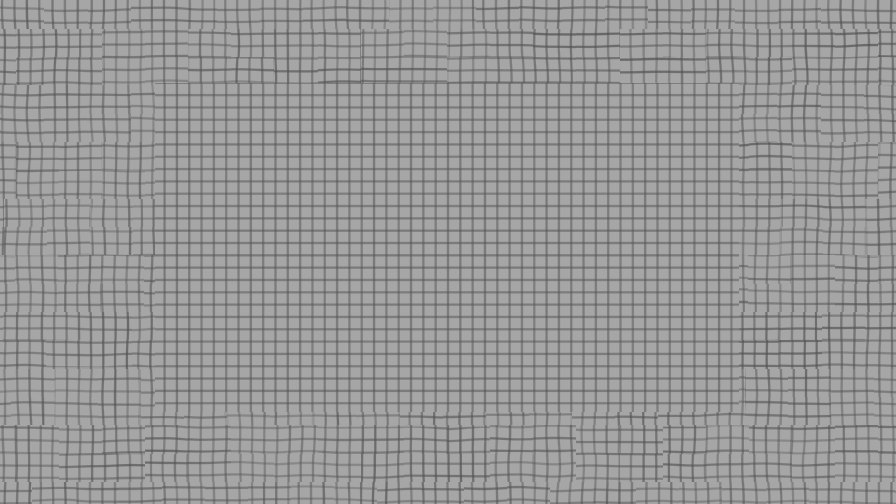
Give the GLSL for this pattern, as a WebGL 2 fragment shader.

```glsl
#version 300 es
precision highp float;
// Fine soft grid on gray: regular in the centre, warped and broken into blocks around it.

#define ROWS 40.9
#define GRID_SHIFT vec2(0.0, 0.27)
#define LINE_WIDTH 0.093
#define SOFTNESS 0.185
#define PAPER vec3(0.65)
#define INK vec3(0.32)
#define CALM_MIN vec2(-0.581, -0.318)
#define CALM_MAX vec2(0.578, 0.336)
#define BLOCK_SIZE vec2(7.0, 4.6)
#define BLOCK_SLIP 0.26
#define WARP 0.2
#define SEAM_FADE 0.6

uniform vec2 u_resolution;
out vec4 outColor;

vec2 hash22(vec2 p) {
    vec3 q = fract(p.xyx * vec3(0.1031, 0.103, 0.0973));
    q += dot(q, q.yzx + 33.33);
    return fract((q.xx + q.yz) * q.zy);
}

// Smooth two-channel noise in -0.5..0.5
vec2 noise2(vec2 p) {
    vec2 i = floor(p), f = fract(p);
    f = f * f * (3.0 - 2.0 * f);
    vec2 low = mix(hash22(i), hash22(i + vec2(1, 0)), f.x);
    vec2 high = mix(hash22(i + vec2(0, 1)), hash22(i + vec2(1, 1)), f.x);
    return mix(low, high, f.y) - 0.5;
}

// Share of a soft box filter covered by the nearest line, on each axis
vec2 lineCoverage(vec2 grid, float blur) {
    vec2 d = abs(fract(grid + 0.5) - 0.5);
    vec2 right = min(d + 0.5 * blur, vec2(0.5 * LINE_WIDTH));
    vec2 left = max(d - 0.5 * blur, vec2(-0.5 * LINE_WIDTH));
    return clamp((right - left) / blur, 0.0, 1.0);
}

void main() {
    vec2 pos = (gl_FragCoord.xy - 0.5 * u_resolution) / u_resolution.y;
    float pixel = ROWS / u_resolution.y;
    vec2 grid = pos * ROWS + GRID_SHIFT;
    vec2 contrast = vec2(1.0);
    vec2 block = vec2(0.0);
    float toneRange = 0.12;

    // Outer frame: staggered blocks slip, and the lines bend within them
    bool calm = all(greaterThan(pos, CALM_MIN)) && all(lessThan(pos, CALM_MAX));
    if (!calm) {
        vec2 tile = grid / BLOCK_SIZE + 20.0;
        tile.x += hash22(vec2(floor(tile.y), 7.0)).x;
        block = floor(tile);
        vec2 chance = hash22(block + 31.0);
        vec2 slip = (hash22(block) - 0.5) * BLOCK_SLIP;
        slip += (hash22(floor(tile * 2.0) + 90.0) - 0.5) * BLOCK_SLIP * 0.4;

        // Lines pale along some of the block edges
        vec2 edge = (0.5 - abs(fract(tile) - 0.5)) * BLOCK_SIZE;
        vec2 nearEdge = 1.0 - smoothstep(0.1, 0.1 + pixel, edge);
        contrast -= SEAM_FADE * nearEdge * step(0.45, chance);

        // Broad patches of stronger and weaker lines
        contrast *= 1.0 + 0.4 * noise2(grid * 0.12 + 70.0);
        toneRange = 0.5;
        grid += slip + WARP * noise2(grid * 0.35 + 50.0);
    }

    // Each line has its own tone within a block
    vec2 line = floor(grid + 0.5) + 100.0;
    vec2 tone = vec2(hash22(vec2(line.x, block.y)).x, hash22(vec2(block.x, line.y)).y);
    contrast *= 1.0 + toneRange * (tone - 0.5);

    vec2 ink = lineCoverage(grid, max(SOFTNESS, pixel)) * contrast;
    float amount = 1.0 - (1.0 - ink.x) * (1.0 - ink.y);
    outColor = vec4(mix(PAPER, INK, amount), 1.0);
}
```
